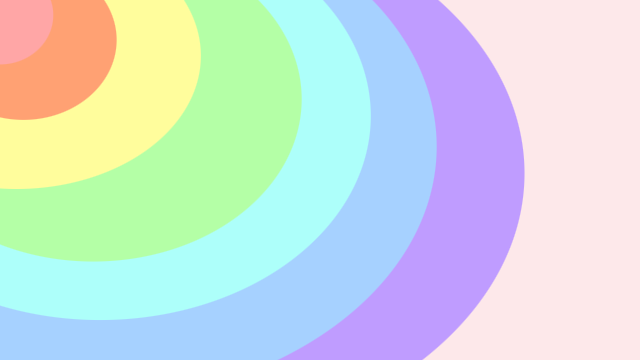
Write a Shadertoy shader that draws this background.

```glsl
const int BAND_COUNT = 7;
const vec3 BACKDROP = vec3(0.992, 0.910, 0.918);

// Ellipses from outermost to innermost: centre.xy, radii.xy in canvas heights
const vec4 BANDS[BAND_COUNT] = vec4[](
    vec4(0.346, 0.5185, 1.111, 0.7766),
    vec4(0.2176, 0.5926, 0.9954, 0.713),
    vec4(0.278, 0.678, 0.752, 0.567),
    vec4(0.259, 0.7245, 0.579, 0.451),
    vec4(0.046, 0.845, 0.512, 0.370),
    vec4(0.065, 0.889, 0.259, 0.222),
    vec4(0.000, 0.958, 0.148, 0.137)
);

const vec3 BAND_COLORS[BAND_COUNT] = vec3[](
    vec3(0.750, 0.610, 1.000),  // violet
    vec3(0.650, 0.820, 1.000),  // blue
    vec3(0.680, 1.000, 0.980),  // cyan
    vec3(0.705, 1.000, 0.650),  // green
    vec3(1.000, 0.992, 0.610),  // yellow
    vec3(1.000, 0.630, 0.450),  // orange
    vec3(1.000, 0.650, 0.650)   // pink
);

// Smooth coverage of an axis-aligned ellipse, about one pixel wide at its rim
float ellipseMask(vec2 p, vec2 center, vec2 radii) {
    float k = length((p - center) / radii);
    return clamp(0.5 - (k - 1.0) / fwidth(k), 0.0, 1.0);
}

void mainImage(out vec4 fragColor, in vec2 fragCoord) {
    vec2 p = fragCoord / iResolution.y;
    vec3 color = BACKDROP;

    // Paint each band over the larger ones
    for (int i = 0; i < BAND_COUNT; i++) {
        float mask = ellipseMask(p, BANDS[i].xy, BANDS[i].zw);
        color = mix(color, BAND_COLORS[i], mask);
    }

    fragColor = vec4(color, 1.0);
}
```
